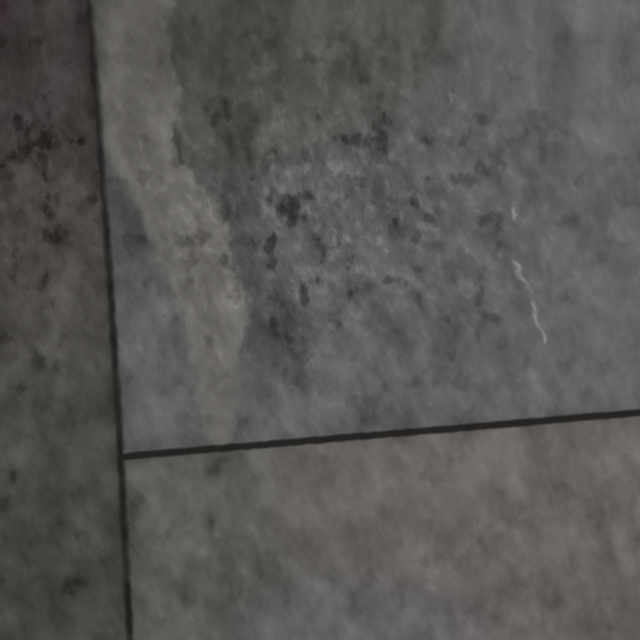
A WebGL 2 fragment shader for this texture:

```glsl
#version 300 es
precision highp float;
// Three worn slate slabs meeting at two dark joints, with a pale vein.
// Joints and vein are curves over the canvas; soft Gaussian tints set the
// broad tones and layered value noise adds the mottling and stone flecks.
#define GRAIN 0.125
#define FLECKS 0.15
#define WARP 0.024
#define SIDE_JOINT 0.0036
#define LEVEL_JOINT 0.0046
#define SPOT_DEPTH 0.10
#define JOINT_COLOR vec3(0.13, 0.125, 0.12)
#define VEIN_COLOR vec3(0.418, 0.408, 0.390)

uniform vec2 u_resolution;
out vec4 fragColor;

// Vein knots from top to bottom: centre x, y, half width
const vec3 VEIN[8] = vec3[8](
  vec3(.212, 1.0, .055), vec3(.215, .87, .058), vec3(.222, .765, .058),
  vec3(.281, .675, .058), vec3(.319, .557, .057), vec3(.344, .479, .048),
  vec3(.340, .400, .033), vec3(.342, .300, .020));

// Dark pits: x, y, radius
const vec3 PITS[12] = vec3[12](
  vec3(.056, .437, .013), vec3(.060, .553, .012), vec3(.018, .257, .012),
  vec3(.119, .085, .014), vec3(.028, .400, .009), vec3(.085, .426, .008),
  vec3(.100, .622, .014), vec3(.567, .645, .007), vec3(.650, .575, .012),
  vec3(.648, .532, .013), vec3(.338, .272, .017), vec3(.325, .180, .015));

float hash(vec2 p) {
  vec3 q = fract(p.xyx * vec3(.1031, .1030, .0973));
  q += dot(q, q.yzx + 33.33);
  return fract((q.x + q.y) * q.z);
}

float noise(vec2 p) {
  vec2 i = floor(p), f = fract(p);
  f = f * f * (3.0 - 2.0 * f);
  return mix(mix(hash(i), hash(i + vec2(1, 0)), f.x),
             mix(hash(i + vec2(0, 1)), hash(i + vec2(1, 1)), f.x), f.y);
}

float fbm(vec2 p) {
  float sum = 0.0, amp = 0.5;
  for (int i = 0; i < 4; i++) {
    sum += amp * noise(p);
    p = mat2(1.6, 1.2, -1.2, 1.6) * p + 17.3;
    amp *= 0.5;
  }
  return sum;
}

float blob(vec2 p, vec2 centre, vec2 radius) {
  vec2 d = (p - centre) / radius;
  return exp(-dot(d, d));
}

float segment(vec2 p, vec2 a, vec2 b) {
  vec2 d = b - a;
  return length(p - a - d * clamp(dot(p - a, d) / dot(d, d), 0.0, 1.0));
}

// Signed sideways distance to the vein border, negative inside
float veinDistance(vec2 p) {
  vec2 shape = VEIN[0].xz;
  for (int i = 0; i < 7; i++)
    shape = mix(shape, VEIN[i + 1].xz,
                clamp((VEIN[i].y - p.y) / (VEIN[i].y - VEIN[i + 1].y), 0.0, 1.0));
  return abs(p.x - shape.x) - shape.y;
}

vec3 upperSlab(vec2 p, vec2 warped) {
  vec3 c = mix(vec3(.362, .366, .362), vec3(.340, .343, .325), smoothstep(.55, 1.0, p.y));
  c = mix(c, vec3(.395, .400, .402), smoothstep(.5, 1.0, p.x) * .75);
  c -= vec3(.050, .048, .055) * blob(p, vec2(.34, .88), vec2(.13, .18));
  c -= .055 * blob(p, vec2(.37, .70), vec2(.055, .12));
  c -= .085 * blob(warped, vec2(.435, .48), vec2(.06, .055));
  c -= .070 * blob(warped, vec2(.205, .66), vec2(.03, .05));
  c -= .045 * blob(warped, vec2(.28, .44), vec2(.03, .05));
  c += .045 * blob(warped, vec2(.43, .79), vec2(.03, .04));
  c += .035 * blob(warped, vec2(.54, .40), vec2(.04, .05));
  // Pale vein: ragged border, crisper on its right flank
  float soft = p.x > .2 + .3 * (1.0 - p.y) ? .008 : .016;
  float vein = 1.0 - smoothstep(-soft, soft * .6, veinDistance(warped));
  c = mix(c, VEIN_COLOR - .030 * smoothstep(.75, 1.0, p.y), vein * .9);
  // Thin broken chip and its tail
  float chip = min(segment(warped, vec2(.803, .68), vec2(.826, .53)),
                   segment(warped, vec2(.826, .53), vec2(.852, .48)));
  return c + .15 * exp(-chip * chip / .000022) * smoothstep(.25, .75, noise(p * 45.0));
}

vec3 lowerSlab(vec2 p) {
  vec3 c = mix(vec3(.350, .346, .328), vec3(.400, .387, .377), smoothstep(.2, .65, p.x));
  return c + vec3(-.015, -.005, .010) * blob(p, vec2(.53, .02), vec2(.2, .07));
}

vec3 leftSlab(vec2 p) {
  vec3 c = mix(vec3(.292, .284, .262), vec3(.255, .245, .238), smoothstep(.3, .85, p.y));
  c -= vec3(.015, .035, .028) * blob(p, vec2(.0, 1.0), vec2(.14, .22));
  return c + .025 * blob(p, vec2(.08, .5), vec2(.09, .18));
}

void main() {
  vec2 p = gl_FragCoord.xy / u_resolution;
  float px = 1.0 / min(u_resolution.x, u_resolution.y);
  vec2 warped = p + WARP * (vec2(fbm(p * 28.0), fbm(p * 28.0 + 50.0)) - .47) * 2.0;

  // Signed distances to the two joints
  float wobble = .004 * (fbm(p * 75.0) - .47);
  float side = p.x - (.203 - .045 * p.y - .019 * p.y * p.y) + wobble;
  float level = p.y - (.2698 + .0857 * p.x) + wobble * .7;
  float right = smoothstep(-px, px, side);
  float upper = smoothstep(-px, px, level);
  vec3 color = mix(leftSlab(p), mix(lowerSlab(p), upperSlab(p, warped), upper), right);

  // Mottling: upright strokes near the top, slanted ones further down
  vec2 slant = vec2(p.x + p.y * .35, p.y - p.x * .25);
  float strokes = mix(fbm(slant * vec2(38, 25)), fbm(p * vec2(34, 9)), smoothstep(.72, .95, p.y));
  float mottled = fbm(p * 14.0 + 7.0);
  color += GRAIN * (strokes + .8 * mottled - .85);

  // Crisp flecks, strongest over the rough middle of the upper slab
  float rough = .30 + right * upper * blob(p, vec2(.52, .66), vec2(.28, .20));
  rough += .7 * (1.0 - right) * blob(p, vec2(.06, .72), vec2(.12, .18));
  float fleck = fbm(slant * vec2(80, 55) + 1.5 * mottled) - .47;
  color += FLECKS * rough * (fleck + max(fleck - .1, 0.0) * right);
  // Dark clots between the flecks
  float clot = smoothstep(.54, .75, fbm(p * vec2(40, 32) + 31.0));
  color -= .10 * rough * clot;

  // Dark pits
  for (int i = 0; i < 12; i++)
    color -= SPOT_DEPTH * blob(warped, PITS[i].xy, PITS[i].z * vec2(.9, 1.1));

  // Joints, each with a faint shadow; the upright one fades near the top
  float vertical = 1.0 - smoothstep(SIDE_JOINT - .003, SIDE_JOINT + .004 + px, abs(side));
  vertical *= mix(.85, .6, smoothstep(.5, 1.0, p.y)) * (.75 + .5 * noise(p * 60.0));
  float horizontal = (1.0 - smoothstep(LEVEL_JOINT - .002, LEVEL_JOINT + .002 + px, abs(level))) * right;
  color -= .06 * exp(-abs(side) / .012) + .03 * right * exp(-abs(level) / .007);
  color = mix(color, JOINT_COLOR, clamp(max(vertical, horizontal * .93), 0.0, 1.0));
  fragColor = vec4(clamp(color, 0.0, 1.0), 1.0);
}
```
